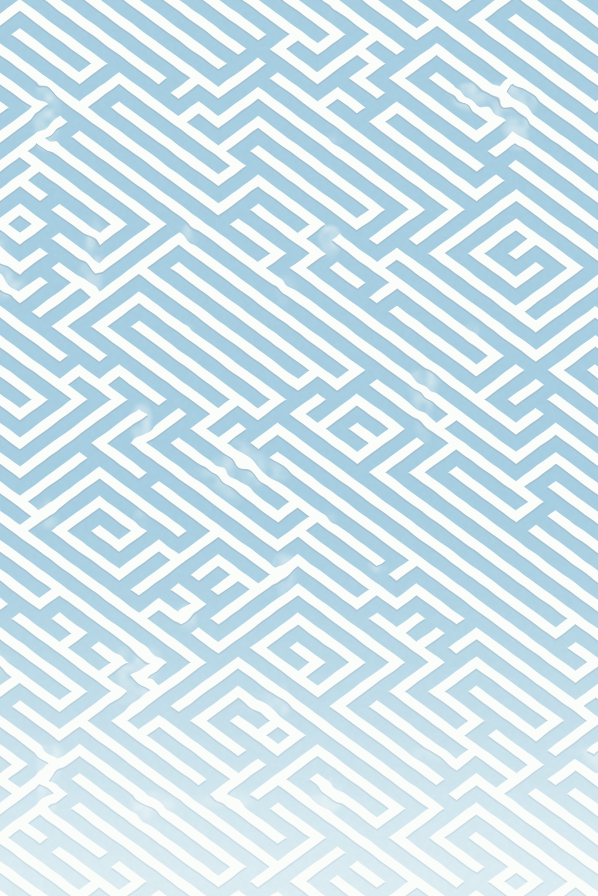
Reproduce this pattern procedurally as a WebGL 1 fragment shader.

```glsl
precision highp float;
// Slanted labyrinth of white strokes on soft blue, fading paler toward the bottom.
uniform vec2 u_resolution;

const vec3 WHITE      = vec3(0.985, 0.992, 0.982);
const vec3 BLUE       = vec3(0.655, 0.808, 0.880);
const vec3 PALE_BLUE  = vec3(0.865, 0.928, 0.948);
const vec3 EDGE_SHADE = vec3(0.640, 0.740, 0.805);

const vec2  CELL         = vec2(0.0443, 0.0326); // rhombus width and height, canvas height = 1
const float HALF_STROKE  = 0.205;                // in lattice units
const vec2  BLOCK        = vec2(7.0, 5.0);       // nodes per spiral block
const float MAX_CORE     = 4.0;                  // longest half length of a spiral core
const float STRAY        = 0.09;                 // share of nodes that turn at random
const float SHADE_OFFSET = 0.0022;               // height of the thin shade under strokes
const float WOBBLE       = 0.035;
const float FADE_START   = 0.46;

float hash(vec2 p) {
  vec3 q = fract(vec3(p.xyx) * vec3(0.1031, 0.1030, 0.0973));
  q += dot(q, q.yzx + 33.33);
  return fract((q.x + q.y) * q.z);
}

float noise(vec2 p) {
  vec2 i = floor(p), f = fract(p);
  f = f * f * (3.0 - 2.0 * f);
  return mix(mix(hash(i), hash(i + vec2(1.0, 0.0)), f.x),
             mix(hash(i + vec2(0.0, 1.0)), hash(i + 1.0), f.x), f.y);
}

// Next step of an outward square spiral at offset r from its core.
vec2 spiralStep(vec2 r) {
  if (r.y <= 0.0 && abs(r.x) <= -r.y) return vec2(1.0, 0.0);
  if (r.x > abs(r.y)) return vec2(0.0, 1.0);
  if (r.y > 0.0 && r.x > -r.y) return vec2(-1.0, 0.0);
  return vec2(0.0, -1.0);
}

// Each node follows the spiral of its nearest core; a few go astray.
vec2 nodeDirection(vec2 node) {
  float turn = hash(node + 71.3);
  if (turn < STRAY) {
    float side = hash(node + 13.7) < 0.5 ? -1.0 : 1.0;
    return turn < 0.5 * STRAY ? vec2(side, 0.0) : vec2(0.0, side);
  }
  vec2 home = floor(node / BLOCK), nearest = vec2(0.0);
  float best = 1e3, mirror = 1.0;
  for (int j = -1; j <= 1; j++) {
    for (int i = -1; i <= 1; i++) {
      vec2 id = home + vec2(float(i), float(j));
      vec2 jitter = vec2(hash(id + 5.1), hash(id + 27.9));
      vec2 r = node - id * BLOCK - floor(jitter * BLOCK);
      float core = floor(hash(id + 43.3) * MAX_CORE);
      float flip = hash(id + 91.7) < 0.5 ? -1.0 : 1.0;
      r.x -= clamp(r.x, -core, core);
      r.y *= flip;
      float d = max(abs(r.x), abs(r.y));
      if (d < best) {
        best = d;
        nearest = r;
        mirror = flip;
      }
    }
  }
  return spiralStep(nearest) * vec2(1.0, mirror);
}

// Signed distance to the strokes leaving the four surrounding nodes.
float mazeDistance(vec2 p) {
  float d = 1e3;
  for (int j = 0; j <= 1; j++) {
    for (int i = 0; i <= 1; i++) {
      vec2 node = floor(p) + vec2(float(i), float(j));
      vec2 dir = nodeDirection(node);
      vec2 box = abs(p - node - 0.5 * dir) - 0.5 * abs(dir) - HALF_STROKE;
      d = min(d, max(box.x, box.y));
    }
  }
  return d;
}

// Skews the canvas so both lattice axes run diagonally.
vec2 toLattice(vec2 pos) {
  vec2 g = pos / CELL;
  return vec2(g.x - g.y, g.x + g.y) + 40.0;
}

void main() {
  vec2 pos = gl_FragCoord.xy / u_resolution.y;
  float aa = 0.65 * length(1.0 / CELL) / u_resolution.y;

  // Sparse worn spots with rougher edges
  float worn = smoothstep(0.80, 0.92, noise(pos * 19.0 + 8.0));
  vec2 rough = vec2(noise(pos * 75.0), noise(pos * 75.0 + 31.0)) - 0.5;
  vec2 wobble = rough * (WOBBLE + 0.25 * worn);

  float d = mazeDistance(toLattice(pos) + wobble);
  float above = mazeDistance(toLattice(pos + vec2(0.0, SHADE_OFFSET)) + wobble);
  float stroke = 1.0 - smoothstep(-aa, aa, d);
  float shade = 1.0 - smoothstep(-aa, aa, above);

  // Ground: blue fade, fine grain and faint smudges
  float fade = 1.0 - smoothstep(-0.04, FADE_START, pos.y);
  vec3 ground = mix(BLUE, PALE_BLUE, fade);
  ground += 0.012 * (noise(pos * 260.0) - 0.5);
  ground = mix(ground, WHITE, 0.45 * worn * noise(pos * 110.0));
  ground = mix(ground, mix(EDGE_SHADE, PALE_BLUE, 0.7 * fade), 0.8 * shade);

  gl_FragColor = vec4(mix(ground, WHITE, stroke), 1.0);
}
```
